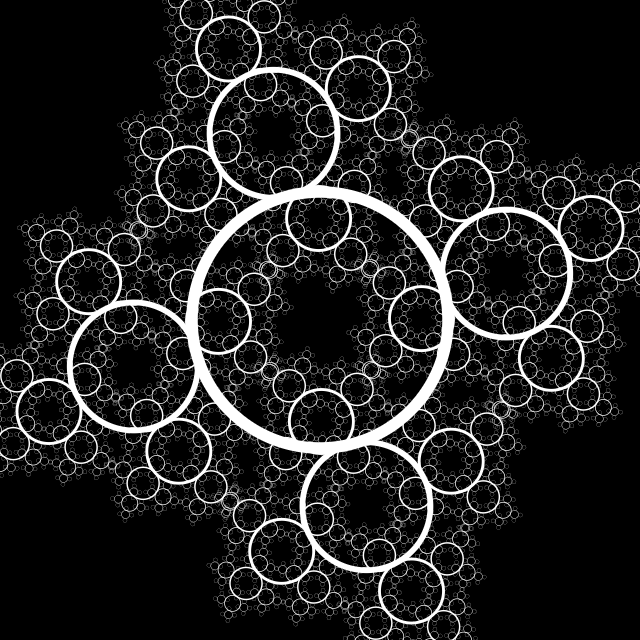
Reproduce this pattern procedurally as a Shadertoy shader.

```glsl
// A twisting tree of white rings on black: every ring carries four rings of
// half its size, tangent outside it, each generation turned a little further.
// A small stack walks the tree and skips branches too far from the pixel.

const int GENERATIONS = 7;
const int STACK_SIZE = 32;
const float ROOT_RADIUS = 0.2;
const float TWIST = radians(14.0);
const float QUARTER_TURN = radians(90.0);
const float SHRINK = 0.5;
const float STROKE = 0.09;  // line width relative to ring radius
const float REACH = 3.0;    // extent of a whole branch in ring radii
const vec3 BACKGROUND = vec3(0.0);
const vec3 RING_COLOR = vec3(1.0);

// Share of a pixel-wide window covered by a line; keeps hairlines faint.
float lineCoverage(float dist, float width, float pixel) {
    float low = max(dist - 0.5 * pixel, -0.5 * width);
    float high = min(dist + 0.5 * pixel, 0.5 * width);
    return clamp((high - low) / pixel, 0.0, 1.0);
}

float ring(vec2 p, vec2 center, float radius, float pixel) {
    return lineCoverage(abs(length(p - center) - radius), STROKE * radius, pixel);
}

// A node holds its center (xy), radius (z) and the angle of its children (w).
vec4 childNode(vec4 node, int side) {
    float angle = node.w + float(side) * QUARTER_TURN;
    vec2 offset = vec2(cos(angle), sin(angle)) * node.z * (1.0 + SHRINK);
    return vec4(node.xy + offset, node.z * SHRINK, node.w + TWIST);
}

float ringTree(vec2 p, float pixel) {
    vec4 pending[STACK_SIZE];
    pending[0] = vec4(0.0, 0.0, ROOT_RADIUS, TWIST);
    int count = 1;
    float smallest = ROOT_RADIUS * pow(SHRINK, float(GENERATIONS) - 1.5);
    float dark = 1.0;

    while (count > 0) {
        count--;
        vec4 node = pending[count];
        dark *= 1.0 - ring(p, node.xy, node.z, pixel);
        if (node.z < smallest) continue;

        for (int side = 0; side < 4; side++) {
            vec4 child = childNode(node, side);
            bool near = distance(p, child.xy) < REACH * child.z + pixel;
            if (near && count < STACK_SIZE) {
                pending[count] = child;
                count++;
            }
        }
    }
    return 1.0 - dark;
}

void mainImage(out vec4 fragColor, in vec2 fragCoord) {
    float pixel = 1.0 / min(iResolution.x, iResolution.y);
    vec2 p = (fragCoord - 0.5 * iResolution.xy) * pixel;
    fragColor = vec4(mix(BACKGROUND, RING_COLOR, ringTree(p, pixel)), 1.0);
}
```
